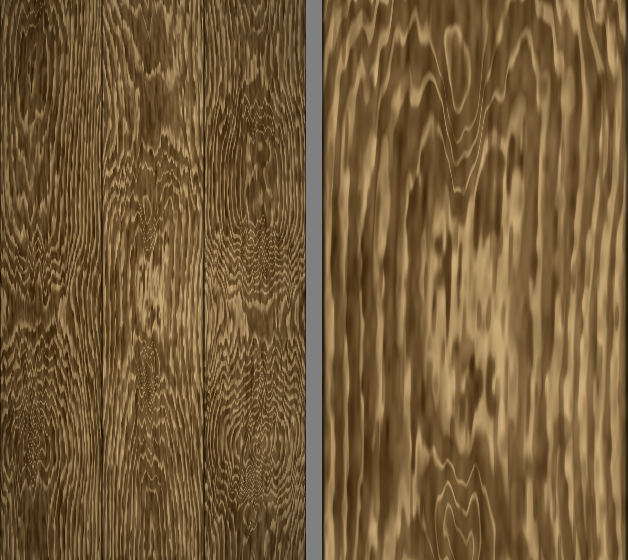
Left, the full canvas; right, a detail of the centre.
Write a WebGL 1 fragment shader that draws this texture.

```glsl
precision highp float;
uniform vec2 u_resolution;

#define PLANKS 3.0
#define RING_COUNT 26.0
#define CUT_DEPTH 1.05
#define TOOTH_LENGTH 0.26
#define KNOT_HEIGHT 0.15
#define FIBRE_SCALE vec2(58.0, 5.0)
#define PORE_SCALE vec2(70.0, 15.0)
#define SEAM_WIDTH 0.007
#define DARK_STAIN vec3(0.21, 0.13, 0.035)
#define PALE_GRAIN vec3(0.67, 0.56, 0.39)

float hash(vec2 p) {
  p = fract(p * vec2(0.1231, 0.1147));
  p += dot(p, p.yx + 33.33);
  return fract((p.x + p.y) * p.x * 47.3);
}

float noise(vec2 p) {
  vec2 cell = floor(p), f = fract(p);
  f = f * f * (3.0 - 2.0 * f);
  float low = mix(hash(cell), hash(cell + vec2(1.0, 0.0)), f.x);
  float high = mix(hash(cell + vec2(0.0, 1.0)), hash(cell + 1.0), f.x);
  return mix(low, high, f.y);
}

// Noise centred on zero
float sway(vec2 p) {
  return noise(p) - 0.5;
}

// Soft bumps that bend the rings into closed ovals
float knots(vec2 p, float plank, float boardLength) {
  float height = 0.0;
  for (int i = 0; i < 2; i++) {
    vec2 key = vec2(plank * 7.0 + 3.0, float(i) * 5.0 + 11.0);
    vec2 centre = vec2(0.2 * (hash(key) - 0.5),
                       boardLength * (float(i) + hash(key + 19.0)) / 2.0);
    vec2 size = vec2(0.13, 0.27) * (0.8 + 0.5 * hash(key + 41.0));
    vec2 q = (p - centre) / size;
    height += KNOT_HEIGHT * min(plank, 1.0) * exp(-dot(q, q));
  }
  return height;
}

// Distance from the tree's heart, sliced by a wandering cut
float ringField(vec2 p, float plank, float boardLength) {
  vec2 seed = vec2(plank * 37.0 + 5.0, plank * 53.0 + 9.0);
  float tooth = sway(p * vec2(15.0, 1.1) + seed)
              + 0.6 * sway(p * vec2(34.0, 2.4) + seed);
  vec2 q = vec2(p.x, p.y + TOOTH_LENGTH * tooth);
  float depth = CUT_DEPTH * sway(vec2(seed.x, q.y * 0.42 + seed.y))
              + 0.20 * sway(vec2(seed.y, q.y * 1.2 + seed.x));
  float r = sqrt(q.x * q.x + depth * depth);
  r += 0.11 * sway(q * vec2(2.5, 0.7) + seed);
  r += 0.025 * sway(p * vec2(7.0, 2.2) + seed);
  return r + knots(q, plank, boardLength);
}

void main() {
  vec2 uv = gl_FragCoord.xy / u_resolution;
  vec2 board = gl_FragCoord.xy / u_resolution.x * PLANKS;
  float boardLength = PLANKS * u_resolution.y / u_resolution.x;
  float plank = floor(board.x);
  float across = fract(board.x);
  vec2 seed = vec2(plank * 61.0 + 17.0, plank * 29.0 + 71.0);

  // Each plank has its own slowly drifting heart line
  float heart = 0.09 * (plank - 1.0) * (2.0 - plank);
  heart += 0.16 * sway(vec2(seed.x, board.y * 0.5 + seed.y));
  vec2 p = vec2(across - 0.5 - heart, board.y);

  // Fine texture along the grain
  float fibre = noise(p * FIBRE_SCALE + seed);
  float pore = noise(p * PORE_SCALE + seed * 3.0);
  float mottle = sway(p * vec2(3.0, 0.8) + seed)
               + 0.5 * sway(p * vec2(8.0, 1.6) + seed);

  // Pale porous bands of uneven width, frayed along the fibres
  float rings = ringField(p, plank, boardLength) * RING_COUNT;
  rings += 0.34 * (fibre - 0.5) + 0.2 * (pore - 0.5);
  float phase = fract(rings);
  float duty = mix(0.20, 0.44, smoothstep(0.03, 0.35, abs(p.x)));
  duty += 0.26 * mottle + 0.22 * (hash(vec2(floor(rings), seed.x)) - 0.5);
  duty = clamp(duty, 0.06, 0.74);
  float band = smoothstep(0.0, 0.16, phase)
             * (1.0 - smoothstep(duty, duty + 0.24, phase));

  // Dark pore dashes interrupt the bands
  float dash = smoothstep(0.58, 0.85, noise(p * vec2(62.0, 8.0) + seed * 5.0));
  band *= 1.0 - 0.55 * dash;

  float body = 0.02 + 0.33 * fibre + 0.22 * pore + 0.20 * mottle;
  float pale = 0.46 + 0.44 * pore + 0.20 * fibre + 0.12 * mottle;
  float tone = mix(body, pale, band) - 0.10 * dash;
  tone += 0.07 * (1.0 - abs(plank - 1.0)) - 0.03 * (1.0 - min(plank, 1.0));
  vec3 colour = mix(DARK_STAIN, PALE_GRAIN, clamp(tone, -0.15, 1.15));

  // Seams between planks and shade toward the outer edge
  float joint = min(across, 1.0 - across);
  float seam = 1.0 - smoothstep(0.3 * SEAM_WIDTH, 1.8 * SEAM_WIDTH, joint);
  colour *= 1.0 - 0.6 * seam;
  vec2 fromCentre = uv - 0.5;
  colour *= 1.12 - 0.62 * dot(fromCentre, fromCentre);

  gl_FragColor = vec4(colour, 1.0);
}
```
